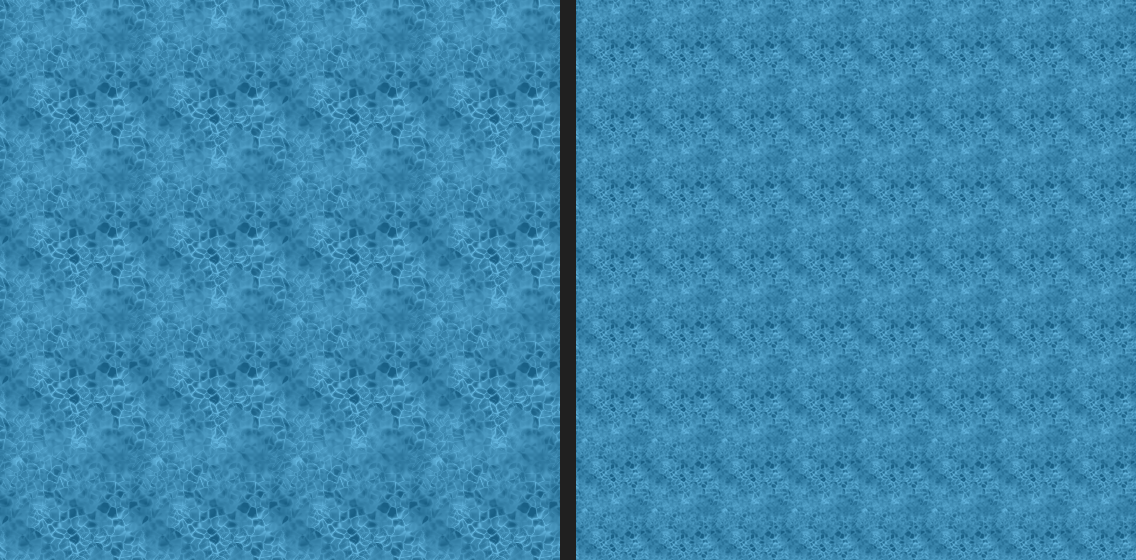
Left, the tile; right, the same tile 2 across and 2 down.
A Shadertoy shader for this texture:

```glsl
// Mottled blue water-like marbling: dark blotches, pale veins and soft clouds in a repeating tile.
#define REPEATS 4.0
#define COARSE_CELLS 16.0
#define FINE_CELLS 25.0
#define WARP 0.035
#define CLOUD_GAIN 1.35
#define SPOT_GAIN 2.6
#define VEIN_GAIN 2.5
#define VEIN_WIDTH 0.12
#define BASE_COLOR vec3(0.235, 0.532, 0.685)
#define TONE_STEP vec3(0.053, 0.060, 0.062)

// Two random values per lattice point, without sine
vec2 hash2(vec2 p) {
    vec3 q = fract(p.xyx * vec3(0.1031, 0.1030, 0.0973));
    q += dot(q, q.yzx + 33.33);
    return fract((q.xx + q.yz) * q.zy);
}

// Value noise that wraps over the unit tile
float tileNoise(vec2 p, float period, float seed) {
    vec2 cell = floor(p * period);
    vec2 f = fract(p * period);
    f = f * f * (3.0 - 2.0 * f);
    vec2 lo = mod(cell, period) + seed;
    vec2 hi = mod(cell + 1.0, period) + seed;
    float bottom = mix(hash2(lo).x, hash2(vec2(hi.x, lo.y)).x, f.x);
    float top = mix(hash2(vec2(lo.x, hi.y)).x, hash2(hi).x, f.x);
    return mix(bottom, top, f.y);
}

// Wrapping clouds, centred on zero
float clouds(vec2 p) {
    float sum = 0.0;
    float period = 5.0;
    for (int i = 0; i < 4; i++) {
        sum += tileNoise(p, period, 17.0 * float(i) + 3.0) - 0.5;
        period *= 2.0;
    }
    return sum;
}

// Wrapping cells: x = gap between the two nearest points, y = random value of the cell
vec2 tileCells(vec2 p, float period, float seed) {
    vec2 home = floor(p * period);
    vec2 f = fract(p * period);
    float nearest = 8.0;
    float second = 8.0;
    float id = 0.0;
    for (int y = -1; y <= 1; y++) {
        for (int x = -1; x <= 1; x++) {
            vec2 offset = vec2(x, y);
            vec2 key = mod(home + offset, period) + seed;
            float d = length(offset + hash2(key) - f);
            if (d < nearest) {
                second = nearest;
                nearest = d;
                id = hash2(key + 61.0).y;
            } else {
                second = min(second, d);
            }
        }
    }
    return vec2(second - nearest, id);
}

// Tone of one cell layer: dark blotches inside, pale veins between
float marbling(vec2 p, float period, float seed) {
    vec2 cell = tileCells(p, period, seed);
    float spotPatch = mix(0.4, 1.6, tileNoise(p, 6.0, seed + 7.0));
    float veinPatch = smoothstep(0.35, 0.85, tileNoise(p, 7.0, seed + 29.0));
    float spot = smoothstep(0.03, 0.5, cell.x) * cell.y * cell.y;
    float vein = exp(-pow(cell.x / VEIN_WIDTH, 2.0));
    return VEIN_GAIN * vein * veinPatch - SPOT_GAIN * spot * spotPatch;
}

void mainImage(out vec4 fragColor, in vec2 fragCoord) {
    vec2 tile = fract(fragCoord / iResolution.xy * REPEATS);

    // Bend the cells so that their outlines look organic
    vec2 bend = vec2(tileNoise(tile, 20.0, 101.0), tileNoise(tile, 20.0, 151.0)) - 0.5;
    vec2 p = tile + WARP * bend;

    // Sum the layers into one tone, zero being the mid blue
    float tone = 0.38 + CLOUD_GAIN * clouds(tile);
    tone += 0.8 * marbling(p, COARSE_CELLS, 11.0);
    tone += 0.4 * marbling(p, FINE_CELLS, 43.0);

    fragColor = vec4(BASE_COLOR + TONE_STEP * clamp(tone, -2.6, 3.0), 1.0);
}
```
